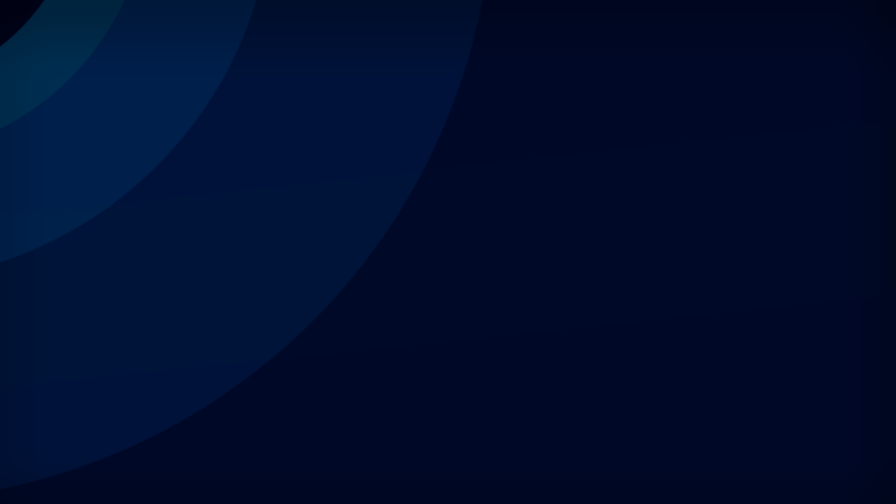
Give the GLSL for this background, as a Shadertoy shader.

```glsl
// Dark navy backdrop with concentric blue rings spreading from beyond the
// upper left corner, crossed by a very faint slanted band of light.
// Discs are stacked from largest to smallest, then the borders are dimmed.

const vec3 NAVY  = vec3(0.000, 0.036, 0.157);
const vec3 BLUE  = vec3(0.000, 0.074, 0.222);
const vec3 AZURE = vec3(0.000, 0.124, 0.292);
const vec3 TEAL  = vec3(0.000, 0.182, 0.312);
const vec3 CORE  = vec3(0.000, 0.014, 0.105);

// Soft coverage of a shape from its signed distance (negative inside).
float coverage(float dist, float softness) {
    return 1.0 - smoothstep(-softness, softness, dist);
}

vec3 addDisc(vec3 below, vec3 tint, float radius, float dist, float softness) {
    return mix(below, tint, coverage(dist - radius, softness));
}

// Slanted strip: 1 between two nearly parallel lines, 0 outside.
float slantedBand(vec2 p, float low, float high, float slope) {
    float height = p.y - slope * p.x;
    return smoothstep(low - 0.012, low + 0.012, height)
         * (1.0 - smoothstep(high - 0.012, high + 0.012, height));
}

// Dimming that grows within a given reach of a border.
float borderFade(float distToBorder, float reach, float strength) {
    return 1.0 - strength * (1.0 - smoothstep(0.0, reach, distToBorder));
}

void mainImage(out vec4 fragColor, in vec2 fragCoord) {
    // Canvas height is one unit.
    vec2 p = fragCoord / iResolution.y;
    float width = iResolution.x / iResolution.y;
    float softness = max(0.0025, 0.8 / iResolution.y);

    // Rings around a shared centre outside the canvas.
    float dist = length(p - vec2(-0.244, 1.227));
    vec3 color = NAVY;
    color = addDisc(color, BLUE,  1.222, dist, softness);
    color = addDisc(color, AZURE, 0.786, dist, softness);
    color = addDisc(color, TEAL,  0.541, dist, softness);
    color = addDisc(color, CORE,  0.402, dist, softness);

    // Faint band of light across the canvas.
    float band = slantedBand(p, 0.234, 0.569, 0.105);
    color += mix(vec3(0.0, -0.004, 0.0), vec3(0.0, 0.004, 0.0), band);

    // Dimmed borders, deepest along the top and right.
    color *= borderFade(1.0 - p.y, 0.16, 0.22);
    color *= borderFade(p.y, 0.10, 0.14);
    color *= borderFade(width - p.x, 0.12, 0.20);
    color *= borderFade(p.x, 0.10, 0.08);

    fragColor = vec4(max(color, 0.0), 1.0);
}
```
